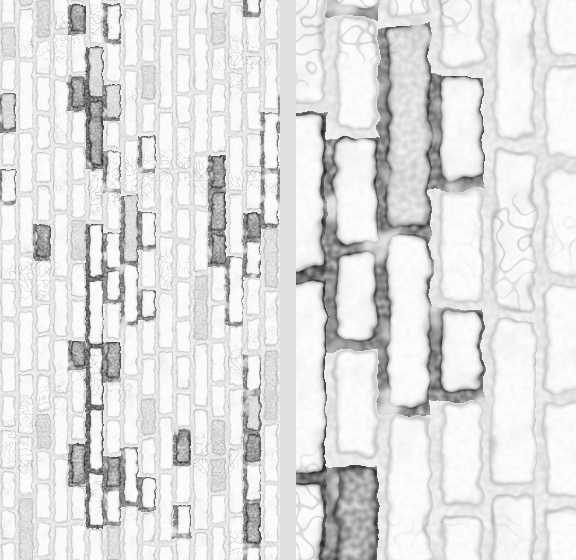
Left, the full canvas; right, a detail of the centre.
Reproduce this texture procedurally as a WebGL 1 fragment shader.

```glsl
precision highp float;
// Whitewashed brick wall laid on its side: columns of short bricks alternate
// with columns of long ones. Rounded-box distances give bricks and mortar;
// tiling gradient noise adds ragged edges, flaking paint, grey bricks and soot.

uniform vec2 u_resolution;

#define COLUMNS 16.0       // brick columns across
#define SHORT_COUNT 15.0   // bricks down a column of short bricks
#define LONG_COUNT 9.0     // bricks down a column of long bricks
#define JOINT 0.17         // mortar width, in columns
#define JITTER 0.26        // unevenness of brick lengths
#define RAGGED 0.13        // wobble of the brick edges
#define OUTLINE 0.05       // width of the line round each brick
#define PAINT 0.985        // tone of painted brick
#define MORTAR 0.915       // tone of clean mortar
#define GREY_SHARE 0.055   // share of bare grey bricks
#define SOOT_SHARE 0.36    // share of sooty joints in the dirtiest columns
#define CRACK_COLUMN 5.0   // column with a nearly continuous dark joint

const vec2 TILE = vec2(COLUMNS, 2.0 * COLUMNS);

float hash(vec2 p) {
  return fract(sin(dot(p, vec2(127.1, 311.7))) * 43758.55);
}

// Contribution of one lattice corner, wrapped to the period
float corner(vec2 cell, vec2 offset, vec2 period) {
  float angle = 6.28319 * hash(mod(cell, period) + 0.37);
  return dot(vec2(cos(angle), sin(angle)), offset);
}

// Gradient noise over the tile at an integer or power-of-two scale
float noise(vec2 p, float scale) {
  vec2 period = TILE * scale;
  vec2 cell = floor(p * scale), f = fract(p * scale);
  vec2 w = f * f * f * (f * (f * 6.0 - 15.0) + 10.0);
  vec2 e = vec2(1.0, 0.0);
  float low = mix(corner(cell, f, period), corner(cell + e, f - e, period), w.x);
  float high = mix(corner(cell + e.yx, f - e.yx, period),
                   corner(cell + 1.0, f - 1.0, period), w.x);
  return mix(low, high, w.y);
}

float fbm(vec2 p) {
  float sum = 0.0, scale = 1.0, gain = 1.0;
  for (int i = 0; i < 4; i++) {
    sum += gain * noise(p, scale);
    scale *= 2.0;
    gain *= 0.6;
  }
  return sum;
}

// Uneven position of a joint along its column, in brick counts
float jointAt(float index, float column, float count) {
  return index + JITTER * (hash(vec2(mod(index, count), column + 37.0)) - 0.5);
}

float roundedBox(vec2 p, vec2 halfSize, float radius) {
  vec2 q = abs(p) - halfSize + radius;
  return length(max(q, 0.0)) + min(max(q.x, q.y), 0.0) - radius;
}

void main() {
  vec2 p = gl_FragCoord.xy / u_resolution * TILE + vec2(0.1, 0.0);
  float pixel = COLUMNS / u_resolution.x;
  float grain = noise(p, 8.0);
  float blotch = fbm(p);

  // Wobble, then find the column and the brick within it
  vec2 q = p + RAGGED * vec2(noise(p, 2.0), noise(p + 7.3, 2.0))
             + 0.4 * RAGGED * vec2(noise(p, 5.0), noise(p + 3.7, 5.0));
  float column = mod(floor(q.x), COLUMNS);
  float count = mix(SHORT_COUNT, LONG_COUNT, mod(column, 2.0));
  float pitch = TILE.y / count;
  float along = q.y / pitch + 0.7 * hash(vec2(column, 5.0));
  float index = floor(along);
  if (along < jointAt(index, column, count)) index -= 1.0;
  else if (along >= jointAt(index + 1.0, column, count)) index += 1.0;
  float start = jointAt(index, column, count);
  float span = (jointAt(index + 1.0, column, count) - start) * pitch;
  vec2 id = vec2(column, mod(index, count));

  // Each cell owns the mortar on its left and below its brick
  vec2 local = vec2(fract(q.x), (along - start) * pitch);
  vec2 halfSize = 0.5 * (vec2(1.0, span) - JOINT);
  float inset = 0.02 + 0.05 * hash(id + 11.0);
  float d = roundedBox(local - JOINT - halfSize, halfSize - inset, 0.13);
  float brickMask = 1.0 - smoothstep(-pixel, pixel, d);

  // Painted surface with flaking patches
  float worn = smoothstep(0.08, 0.35, noise(p, 0.25) + 0.25 * noise(p, 1.0));
  float flakes = worn * (1.0 - smoothstep(0.0, 0.12, abs(noise(p, 3.0))));
  float brick = PAINT + 0.035 * grain - 0.05 * max(blotch, 0.0) - 0.14 * flakes;

  // A few bare grey bricks and some thinly painted ones
  float pick = hash(id + 23.0);
  float bare = step(pick, GREY_SHARE);
  float thin = step(pick, 2.2 * GREY_SHARE) - bare;
  float bareTone = 0.66 + 0.18 * blotch + 0.2 * grain;
  brick = mix(brick, bareTone, 0.95 * bare + 0.35 * thin);

  // Soot gathers in two broad bands of columns and along the crack
  float band = 0.5 + 0.5 * cos(6.28319 * (column - 6.5) / 8.0);
  float crack = 1.0 - step(0.5, abs(column - CRACK_COLUMN));
  float density = max(SOOT_SHARE * band * band + 0.02, 0.85 * crack);
  float soot = max(step(hash(id + 51.0), density), bare);
  soot *= smoothstep(-0.6, 0.15, blotch + 0.2 * crack);
  float mortar = MORTAR + 0.05 * blotch + 0.06 * grain;
  float sootTone = 0.45 - 0.07 * crack + 0.25 * blotch + 0.3 * grain;
  mortar = mix(mortar, sootTone, 0.92 * soot);

  // Join the two, then draw the broken line and shade at the brick edge
  float tone = mix(mortar, brick, brickMask);
  float line = exp(-d * d / (OUTLINE * OUTLINE));
  tone -= line * (0.12 + 0.12 * blotch + 0.1 * soot);
  tone -= 0.12 * (bare + 0.4 * soot) * smoothstep(-0.2, 0.0, d) * brickMask;
  gl_FragColor = vec4(vec3(clamp(tone, 0.16, 0.99)), 1.0);
}
```
